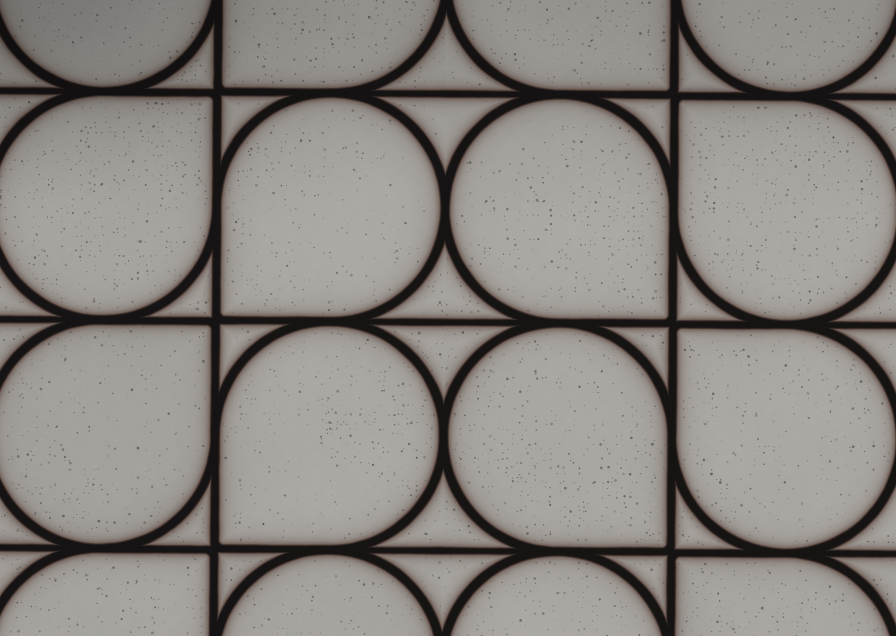
This pattern is drawn by a Shadertoy shader. Its source:

```glsl
// Pale glazed tiles: circles with one square corner, outlined by dark scorched lines.

const float CELLS_ACROSS = 3.922;
const float TILT = 0.007;
const vec2 GRID_SHIFT = vec2(0.016, 0.019);

const float INNER_RADIUS = 0.481;
const float ARC_WIDTH = 0.040;
const float SQUARE_ROUNDING = 0.022;
const float ROW_LINE = 0.0145;
const float COLUMN_LINE = 0.017;

const vec3 GLAZE = vec3(0.665, 0.655, 0.635);
const vec3 SHADE = vec3(0.55, 0.52, 0.50);
const vec3 SCORCH = vec3(0.37, 0.27, 0.23);
const vec3 LINE = vec3(0.085, 0.075, 0.075);

float hash(vec2 p) {
    return fract(sin(dot(p, vec2(127.1, 311.7))) * 4375.85);
}

// Smooth mottling in about -1..1 from layered, rotated sines
float layeredSines(vec2 p) {
    float sum = 0.0, amp = 0.5;
    for (int i = 0; i < 4; i++) {
        sum += amp * sin(p.x + 1.3 * sin(p.y)) * cos(p.y + 0.7);
        p = mat2(1.6, 1.2, -1.2, 1.6) * p + 2.3;
        amp *= 0.55;
    }
    return sum;
}

// Scattered dots: one candidate per noise cell, kept by chance
float specks(vec2 p, float keep, float blur) {
    vec2 id = floor(p);
    vec2 centre = 0.3 + 0.4 * vec2(hash(id + 3.1), hash(id + 17.7));
    float radius = mix(0.07, 0.19, hash(id + 29.3));
    float dot_ = 1.0 - smoothstep(radius - blur, radius + blur, length(fract(p) - centre));
    return dot_ * step(hash(id + 41.9), keep) * mix(0.3, 1.0, hash(id + 53.3));
}

// Signed distance to a square with corners rounded by r
float roundedSquare(vec2 p, float halfSize, float r) {
    vec2 q = abs(p) - halfSize + r;
    return min(max(q.x, q.y), 0.0) + length(max(q, 0.0)) - r;
}

// Which corner stays square, as signs; the order repeats every four columns
vec2 squareCorner(float column) {
    float k = mod(column, 4.0);
    return vec2(mod(k, 2.0) < 0.5 ? 1.0 : -1.0, k > 0.5 && k < 2.5 ? 1.0 : -1.0);
}

// Depth inside the glaze, positive away from the lines and negative on them
float glazeDepth(vec2 p, vec2 corner) {
    vec2 f = p * corner;
    float rounding = min(f.x, f.y) > 0.0 ? SQUARE_ROUNDING : INNER_RADIUS;
    float d = roundedSquare(p, INNER_RADIUS, rounding);
    float rowGap = 0.5 - abs(p.y) - ROW_LINE;
    float columnGap = 0.5 - f.x - COLUMN_LINE;
    float spandrel = min(d - ARC_WIDTH, min(rowGap, columnGap));
    return max(-d, spandrel);
}

// Line to scorched rim to shaded glaze to clear glaze
vec3 glazeColour(float depth, float blur) {
    float inside = max(depth, 0.0);
    vec3 colour = mix(GLAZE, SHADE, exp(-inside / 0.045));
    colour = mix(colour, SCORCH, 0.9 * exp(-inside / 0.011));
    return mix(LINE, colour, smoothstep(-blur, blur, depth));
}

// Dimmer towards the top, most of all at the left
float lighting(vec2 uv) {
    float top = smoothstep(0.62, 1.05, uv.y);
    float left = 1.0 - smoothstep(0.0, 0.45, uv.x);
    return 1.0 - top * (0.13 + 0.15 * left) - 0.03 * left;
}

void mainImage(out vec4 fragColor, in vec2 fragCoord) {
    vec2 uv = fragCoord / iResolution.xy;
    vec2 p = (fragCoord - 0.5 * iResolution.xy) / iResolution.x;
    float pixel = CELLS_ACROSS / iResolution.x;

    // Slightly turned grid
    vec2 grid = CELLS_ACROSS * vec2(p.x - TILT * p.y, p.y + TILT * p.x) + GRID_SHIFT;
    vec2 id = floor(grid);
    vec2 local = grid - id - 0.5;

    // Hand-drawn unevenness of the lines
    float depth = glazeDepth(local, squareCorner(id.x)) + 0.0018 * layeredSines(grid * 14.0);
    vec3 colour = glazeColour(depth, max(0.0065, 0.8 * pixel));

    // Tile tint, mottling and fine grain
    float glazed = smoothstep(0.0, 0.03, depth);
    float tint = 0.03 * (hash(id + 7.0) - 0.5);
    float mottle = 0.012 * layeredSines(grid * 5.0) + 0.010 * layeredSines(grid * 60.0);
    colour *= 1.0 + glazed * (tint + mottle);

    // Pinholes gather in drifting patches
    float keep = 0.16 + 0.16 * layeredSines(grid * 2.3 + 1.0);
    for (int i = 0; i < 2; i++) {
        float density = 31.0 + 17.0 * float(i);
        float pits = specks(grid * density + 9.0 * float(i), keep, 0.6 * pixel * density);
        colour *= 1.0 - 0.38 * glazed * pits;
    }

    fragColor = vec4(colour * lighting(uv), 1.0);
}
```
